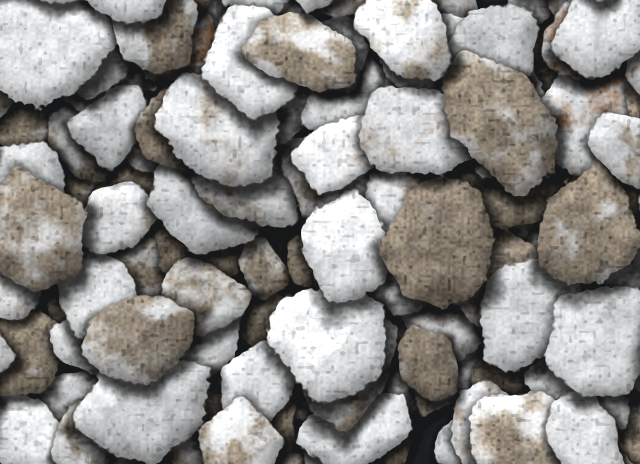
Write a Shadertoy shader that draws this texture.

```glsl
// Draws a heap of crushed concrete rubble: pale grey and dusty brown stones over dark gaps.

const float TAU = 6.2832;
const int SIDES = 7;
const float CORNER_SHARPNESS = 15.0;
const vec2 LIGHT = vec2(-0.4, 0.92);

const vec3 GAP = vec3(0.11, 0.12, 0.13);
const vec3 PALE = vec3(0.87, 0.875, 0.88);
const vec3 DUST = vec3(0.56, 0.515, 0.455);
const vec3 RUST = vec3(0.55, 0.40, 0.29);

float hash(vec2 p) {
    return fract(sin(dot(p, vec2(127.1, 311.7))) * 43758.5);
}

vec2 direction(float angle) {
    return vec2(cos(angle), sin(angle));
}

float noise(vec2 p) {
    vec2 i = floor(p), f = fract(p);
    f = f * f * (3.0 - 2.0 * f);
    float low = mix(hash(i), hash(i + vec2(1, 0)), f.x);
    float high = mix(hash(i + vec2(0, 1)), hash(i + vec2(1, 1)), f.x);
    return mix(low, high, f.y);
}

float fbm(vec2 p) {
    float sum = 0.0, amp = 0.53;
    for (int i = 0; i < 4; i++) {
        sum += amp * noise(p);
        p = mat2(1.6, 1.2, -1.2, 1.6) * p + 7.3;
        amp *= 0.5;
    }
    return sum;
}

// Soft-cornered polygon: x is the signed distance, yz the outward slope.
vec3 stoneShape(vec2 q, vec2 seed) {
    float total = 0.0;
    vec2 slope = vec2(0);
    for (int i = 0; i < SIDES; i++) {
        float k = float(i);
        float turn = k + 0.75 * hash(seed + 3.1 * k);
        vec2 dir = direction(turn * TAU / float(SIDES));
        float reach = mix(0.82, 1.15, hash(seed + 5.7 * k + 1.9));
        float weight = exp(CORNER_SHARPNESS * (dot(q, dir) - reach));
        total += weight;
        slope += weight * dir;
    }
    return vec3(log(total) / CORNER_SHARPNESS, slope / total);
}

// Dusty, pitted surface; q is local to the stone, p is in canvas heights.
vec3 stoneColour(vec2 q, vec2 p, vec2 seed) {
    float kind = hash(seed + 21.3);
    float patches = fbm(q * 1.7 + seed * 9.0);
    float coarse = fbm(p * 38.0 + seed * 5.0);
    float grain = noise(p * 170.0 + seed) - 0.5;
    float pits = smoothstep(0.70, 0.88, noise(p * 95.0 + seed * 3.0));

    float dirt = smoothstep(-0.16, 0.18, kind - 0.60 + 0.9 * (patches - 0.5) + 0.35 * (coarse - 0.5));
    vec3 earth = mix(DUST, RUST, 0.8 * step(0.95, hash(seed + 8.8)));
    vec3 colour = mix(PALE, earth, dirt);
    colour *= mix(0.90, 1.07, hash(seed + 14.2));

    float texture_ = 1.0 + mix(0.30, 0.55, dirt) * (coarse - 0.5);
    texture_ += mix(0.12, 0.30, dirt) * grain - mix(0.16, 0.26, dirt) * pits;
    return colour * texture_;
}

// Light on the rounded rim and on two broken faces split by a crease.
float stoneLight(vec2 q, vec3 shape, vec2 seed, float rough) {
    float rim = smoothstep(-0.5, 0.0, shape.x);
    vec2 across = direction(TAU * hash(seed + 31.0));
    float offset = 0.7 * (hash(seed + 37.0) - 0.5);
    float face = smoothstep(-0.06, 0.06, dot(q, across) + offset + 0.4 * rough);
    float facing = dot(across, LIGHT);
    return 1.0 + 0.24 * rim * dot(shape.yz, LIGHT)
        + 0.13 * facing * (face - 0.5) - 0.14 * rim * rim * rim;
}

// Paints one layer of scattered stones and their shadows over the colour below.
vec3 addStones(vec3 below, vec2 p, float cell, float share, float brightness, float layer) {
    vec3 colour = below;
    vec2 home = floor(p / cell);
    float rough = fbm(p * 24.0 + layer) - 0.5;
    float chips = noise(p * 110.0) - 0.5;
    for (int row = 1; row >= -1; row--)
    for (int column = -1; column <= 1; column++) {
        vec2 id = home + vec2(column, -row);
        vec2 seed = vec2(hash(id + layer * 17.0), hash(id + layer * 29.0 + 4.0)) * 10.0;
        vec2 centre = id + 0.5 + 0.5 * (seed / 10.0 - 0.5);
        vec2 local = p / cell - centre;
        if (hash(seed + 2.0) > share || length(local) > 1.25) continue;

        // Turn, stretch and scale into the stone's own frame.
        float size = mix(0.43, 0.66, hash(seed + 6.0));
        vec2 axis = direction(TAU * hash(seed + 11.0));
        mat2 turn = mat2(axis.x, -axis.y, axis.y, axis.x);
        float stretch = mix(1.0, 1.5, hash(seed + 16.0));
        vec2 q = turn * local / size * vec2(0.9, 0.9 * stretch);
        vec3 shape = stoneShape(q, seed);
        shape.x += 0.22 * rough + 0.05 * chips;
        shape.yz = shape.yz * turn;

        float shade = smoothstep(-0.05, 0.30, shape.x + 0.13 * dot(shape.yz, LIGHT));
        colour *= mix(0.24, 1.0, shade);
        float soft = 1.2 / (iResolution.y * cell * size);
        float cover = 1.0 - smoothstep(-soft, soft, shape.x);
        if (cover > 0.0) {
            vec3 stone = stoneColour(q, p, seed) * stoneLight(q * turn, shape, seed, rough);
            colour = mix(colour, stone * brightness, cover);
        }
    }
    return colour;
}

void mainImage(out vec4 fragColor, in vec2 fragCoord) {
    vec2 p = fragCoord / iResolution.y + 3.0;
    vec3 colour = GAP * (0.7 + 0.6 * fbm(p * 30.0));
    colour = addStones(colour, p, 0.135, 1.0, 0.84, 1.0);
    colour = addStones(colour, p + 0.37, 0.175, 0.85, 0.96, 2.0);
    colour = addStones(colour, p + 0.71, 0.205, 0.62, 1.04, 3.0);
    colour = max(colour, GAP * 0.75);
    fragColor = vec4(clamp(colour, 0.0, 1.0), 1.0);
}
```
